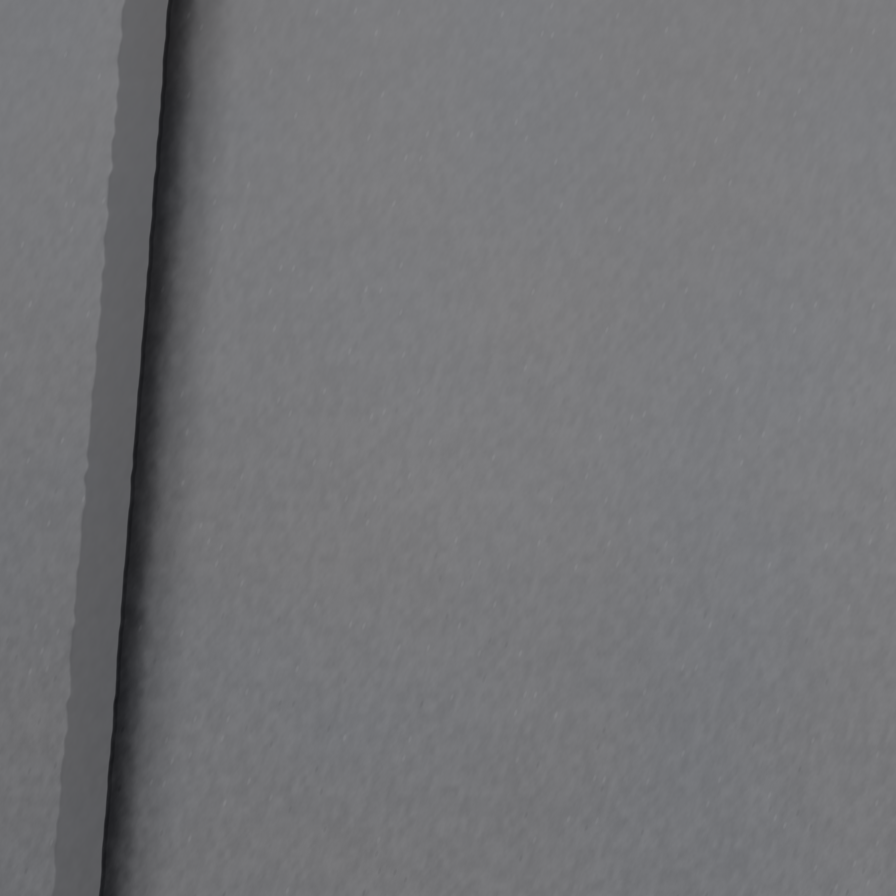
Give the GLSL for this texture, as a WebGL 1 fragment shader.

```glsl
precision highp float;
// Matte grey panels with a slanted raised seam, its contact shadow and fine grain.
uniform vec2 u_resolution;

float hash(vec2 p) {
  return fract(sin(dot(p, vec2(127.1, 311.7))) * 43758.5453);
}

float noise(vec2 p) {
  vec2 i = floor(p), f = fract(p);
  f = f * f * (3.0 - 2.0 * f);
  return mix(mix(hash(i), hash(i + vec2(1.0, 0.0)), f.x),
             mix(hash(i + vec2(0.0, 1.0)), hash(i + vec2(1.0, 1.0)), f.x), f.y);
}

float fbm(vec2 p) {
  float sum = 0.0, amp = 0.5;
  for (int i = 0; i < 4; i++) {
    sum += amp * (noise(p) - 0.5);
    p = p * 2.03 + 17.3;
    amp *= 0.5;
  }
  return sum;
}

// Sparse short flecks, slightly tilted
float flecks(vec2 p) {
  vec2 q = vec2(p.x - 0.3 * p.y, p.y) * vec2(65.0, 42.0);
  vec2 cell = floor(q);
  vec2 center = 0.25 + 0.5 * vec2(hash(cell + 3.1), hash(cell + 8.7));
  float d = length((fract(q) - center) * vec2(1.5, 1.0));
  return step(0.91, hash(cell)) * (1.0 - smoothstep(0.04, 0.24, d));
}

void main() {
  vec2 uv = gl_FragCoord.xy / u_resolution;
  float aa = 1.2 / u_resolution.x;

  // Signed offsets from the two edges of the seam
  float rough = noise(vec2(uv.y * 75.0, 4.0)) - 0.5;
  float fromLeft = uv.x - (0.058 + 0.080 * uv.y + 0.004 * rough);
  float fromRight = uv.x - (0.112 + 0.077 * uv.y + 0.0015 * rough);

  // Broad light on the panels
  float panel = 0.452 + 0.026 * smoothstep(0.0, 0.75, uv.y) + 0.012 * uv.x;
  panel += 0.020 * fbm(uv * 4.0);
  float leftPanel = 0.425 + 0.050 * smoothstep(0.0, 1.0, uv.y);

  // Shadow cast to the right of the seam
  float reach = fromRight + 0.007 * fbm(uv * vec2(90.0, 45.0));
  float shade = mix(0.16, 0.36, smoothstep(0.004, 0.040, reach));
  shade = mix(shade, panel, smoothstep(0.022, 0.085, reach));
  shade -= 0.018 * exp(-max(fromRight - 0.05, 0.0) * 9.0);

  // Seam face with a faint lit left rim
  float face = 0.355 + 0.025 * smoothstep(0.2, 1.0, uv.y);
  face += 0.012 * smoothstep(0.05, 0.0, fromLeft);
  float tone = mix(leftPanel, face, smoothstep(-aa, aa + 0.001, fromLeft));
  tone += 0.035 * rough * exp(-pow(fromLeft / 0.003, 2.0));
  tone = mix(tone, shade, smoothstep(-aa, aa, fromRight));

  // Thin black gap
  float gap = 1.0 - smoothstep(0.0012, 0.0035, abs(fromRight - 0.001));
  tone = mix(tone, 0.10, 0.8 * gap);

  // Grain, stronger towards the bottom
  vec2 tilted = vec2(uv.x - 0.3 * uv.y, uv.y);
  float grain = fbm(tilted * vec2(150.0, 85.0));
  float onFace = step(0.0, fromLeft) * step(fromRight, 0.0);
  tone += grain * mix(0.065, 0.035, uv.y) * (1.0 - 0.6 * onFace);
  tone += 0.030 * flecks(uv) * (1.0 - onFace);
  tone -= 0.028 * flecks(uv + 5.37) * (1.0 - uv.y) * (1.0 - onFace);

  // Cool cast with slow warm patches
  float warmth = 0.012 * fbm(uv * 5.0 + 31.0);
  vec3 color = vec3(tone) + vec3(-0.002 + warmth, 0.0, 0.010 - warmth);
  gl_FragColor = vec4(clamp(color, 0.0, 1.0), 1.0);
}
```
